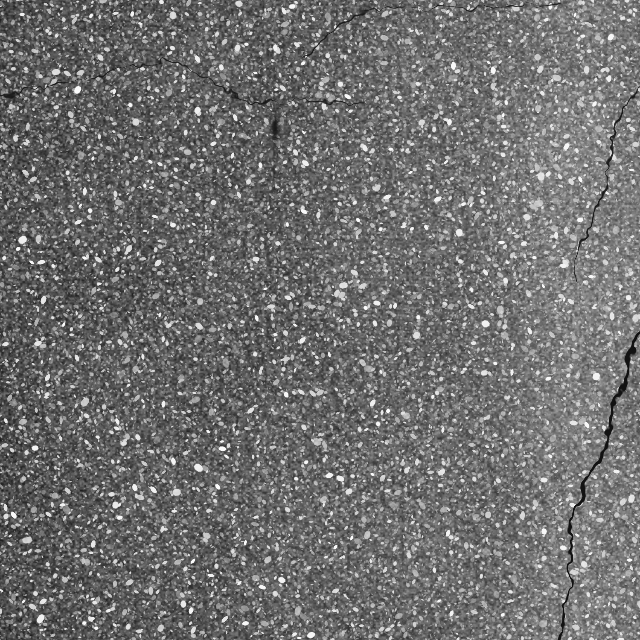
Give the GLSL for this texture, as a three.js fragment shader.

```glsl
varying vec2 vUv;

float hash(vec2 p) {
  return fract(sin(dot(p, vec2(127.1, 311.7))) * 43758.5453);
}

float noise(vec2 p) {
  vec2 i = floor(p), f = fract(p);
  f = f * f * (3.0 - 2.0 * f);
  return mix(mix(hash(i), hash(i + vec2(1.0, 0.0)), f.x),
             mix(hash(i + vec2(0.0, 1.0)), hash(i + 1.0), f.x), f.y);
}

// Angular stone chips, one per cell at most; returns their brightness
float chips(vec2 p, float cells, float density, float radius) {
  vec2 home = floor(p * cells);
  float light = 0.0;
  for (int y = -1; y <= 1; y++) {
    for (int x = -1; x <= 1; x++) {
      vec2 cell = home + vec2(float(x), float(y));
      vec2 seed = cell + cells * 0.37;
      if (hash(seed + 5.3) > density) continue;
      vec2 centre = cell + vec2(hash(seed + 1.7), hash(seed + 9.1));
      vec2 q = p - centre / cells;
      float angle = 6.2832 * hash(seed + 3.9);
      float size = hash(seed + 12.6);
      q = mat2(cos(angle), sin(angle), -sin(angle), cos(angle)) * q;
      q.x += q.y * (hash(seed + 7.4) - 0.5);
      q.y *= mix(1.0, 2.1, hash(seed + 15.2));
      q = abs(q);
      float d = max(max(q.x, q.y), 0.74 * (q.x + q.y));
      d -= radius * mix(0.5, 1.0, size * size);
      float tone = mix(0.25, 1.0, hash(seed + 21.8));
      light = max(light, tone * (1.0 - smoothstep(-0.0012, 0.001, d)));
    }
  }
  return light;
}

float segment(vec2 p, vec2 a, vec2 b) {
  vec2 ab = b - a;
  return length(p - a - ab * clamp(dot(p - a, ab) / dot(ab, ab), 0.0, 1.0));
}

float path(vec2 p, vec2 a, vec2 b, vec2 c, vec2 d, vec2 e) {
  return min(min(segment(p, a, b), segment(p, b, c)),
             min(segment(p, c, d), segment(p, d, e)));
}

float crackMask(float d, float halfWidth) {
  return 1.0 - smoothstep(halfWidth - 0.001, halfWidth + 0.001, d);
}

void main() {
  vec2 p = vUv;

  // Binder: brighter to the right, with patches and fine speckle
  float band = (p.x - 0.9) / 0.1;
  float tone = 0.295 + 0.13 * p.x + 0.06 * exp(-band * band);
  tone += 0.05 * (noise(p * 9.0) - 0.5);
  tone += 0.24 * (noise(p * 270.0) - 0.5) + 0.14 * (noise(p * 420.0 + 31.0) - 0.5);

  // Three sizes of chips
  float light = chips(p, 60.0, 0.38, 0.0068);
  light = max(light, 0.88 * chips(p, 110.0, 0.48, 0.0042));
  light = max(light, 0.5 * chips(p, 190.0, 0.52, 0.0027));
  tone = mix(tone, 0.99, light);

  // Jagged cracks
  vec2 q = p + 0.014 * (vec2(noise(p * 45.0), noise(p * 45.0 + 17.0)) - 0.5)
             + 0.007 * (vec2(noise(p * 130.0), noise(p * 130.0 + 23.0)) - 0.5);
  float wear = noise(p * 60.0 + 40.0);
  float leftCrack = path(q, vec2(-0.01, 0.845), vec2(0.08, 0.866),
    vec2(0.26, 0.909), vec2(0.39, 0.841), vec2(0.573, 0.839));
  float topCrack = path(q, vec2(0.475, 0.915), vec2(0.53, 0.96),
    vec2(0.605, 0.99), vec2(0.83, 0.99), vec2(0.875, 0.996));
  float upperCrack = path(q, vec2(1.01, 0.89), vec2(0.957, 0.795),
    vec2(0.944, 0.7), vec2(0.898, 0.596), vec2(0.898, 0.56));
  float lowerCrack = path(q, vec2(1.01, 0.52), vec2(0.935, 0.28),
    vec2(0.889, 0.186), vec2(0.895, 0.1), vec2(0.872, -0.01));
  float crack = 0.85 * crackMask(min(leftCrack, topCrack), 0.0018 * wear);
  crack = max(crack, 0.9 * crackMask(upperCrack, 0.0006 + 0.0018 * wear));
  crack = max(crack, crackMask(lowerCrack, 0.0014 + 0.002 * wear));

  // Dark upright scar with a faint tail
  vec2 scar = (p - vec2(0.43, 0.798)) / vec2(0.006, 0.028);
  float tail = (p.x - 0.428) / 0.0018;
  float faint = 0.4 * exp(-tail * tail) * smoothstep(0.63, 0.76, p.y)
              * (1.0 - smoothstep(0.84, 0.88, p.y));
  crack = max(crack, max(faint, 0.9 * exp(-dot(scar, scar))));

  tone = mix(tone, 0.07, crack);
  gl_FragColor = vec4(vec3(clamp(tone, 0.0, 1.0)), 1.0);
}
```
